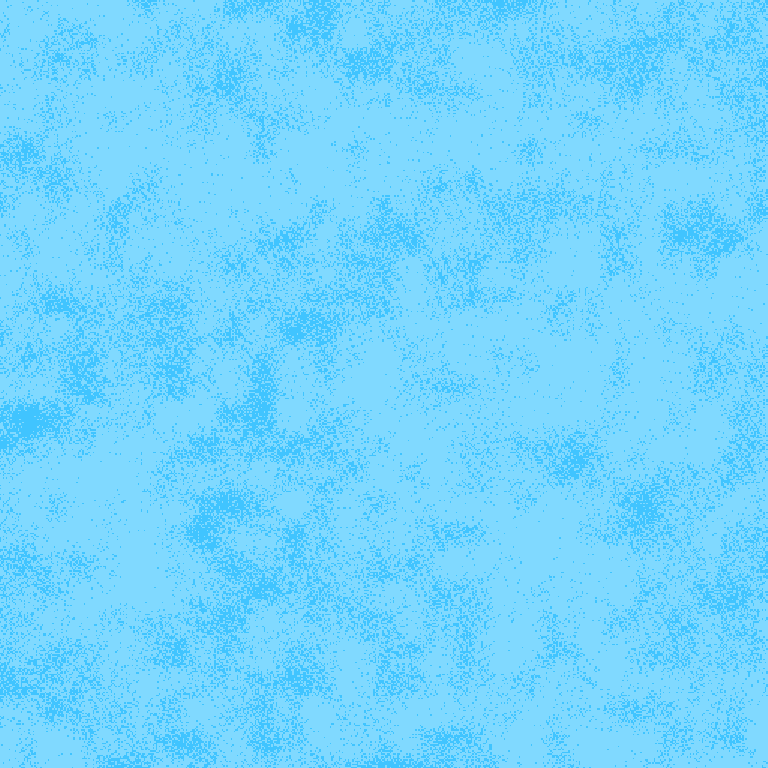
A three.js fragment shader for this texture:

```glsl
// Fine two-tone speckle: square grains of deeper blue scattered over light blue.
// Layered value noise sets the local chance of a grain, so that they gather in
// small clumps and faint slanted streaks, a little denser towards the borders.

varying vec2 vUv;

const vec3 LIGHT_BLUE = vec3(0.50, 0.85, 1.00);
const vec3 DEEP_BLUE = vec3(0.25, 0.77, 1.00);
const float GRAINS_ACROSS = 512.0;
const float CLOUD_SCALE = 5.0;    // broad drifts
const float STREAK_SCALE = 12.0;  // flat, slightly rising bands
const float CLUMP_SCALE = 26.0;   // the main clumps
const float FLECK_SCALE = 52.0;   // ragged clump outlines
const float STREAK_SLOPE = 0.18;
const float STREAK_STRETCH = 0.7;
const float BORDER_GAIN = 0.05;
const float EMPTY_LEVEL = 0.30;
const float SOLID_LEVEL = 0.95;
const float DENSITY_POWER = 1.3;

float hash(vec2 p) {
  return fract(sin(dot(p, vec2(12.9898, 78.233))) * 43758.5453);
}

float valueNoise(vec2 p) {
  vec2 cell = floor(p);
  vec2 f = fract(p);
  vec2 blend = f * f * (3.0 - 2.0 * f);
  float bottom = mix(hash(cell), hash(cell + vec2(1.0, 0.0)), blend.x);
  float top = mix(hash(cell + vec2(0.0, 1.0)), hash(cell + vec2(1.0, 1.0)), blend.x);
  return mix(bottom, top, blend.y);
}

// Weighted layers from broad clouds down to small flecks
float clumpField(vec2 p) {
  vec2 slanted = vec2(p.x * STREAK_STRETCH, p.y - STREAK_SLOPE * p.x);
  float field = 0.15 * valueNoise(p * CLOUD_SCALE + 17.3);
  field += 0.25 * valueNoise(slanted * STREAK_SCALE + 41.7);
  field += 0.40 * valueNoise(p * CLUMP_SCALE + 83.1);
  field += 0.20 * valueNoise(p * FLECK_SCALE + 131.9);
  return field;
}

// Chance of a deep blue grain at a point
float grainDensity(vec2 p) {
  vec2 fromCentre = abs(p - 0.5);
  float border = smoothstep(0.25, 0.5, max(fromCentre.x, fromCentre.y));
  float field = clumpField(p) + BORDER_GAIN * (border - 0.5);
  return pow(smoothstep(EMPTY_LEVEL, SOLID_LEVEL, field), DENSITY_POWER);
}

void main() {
  // One random draw per grain cell against the local density
  vec2 grain = floor(vUv * GRAINS_ACROSS);
  float density = grainDensity((grain + 0.5) / GRAINS_ACROSS);
  float speckle = step(hash(grain + 7.31), density);
  gl_FragColor = vec4(mix(LIGHT_BLUE, DEEP_BLUE, speckle), 1.0);
}
```
